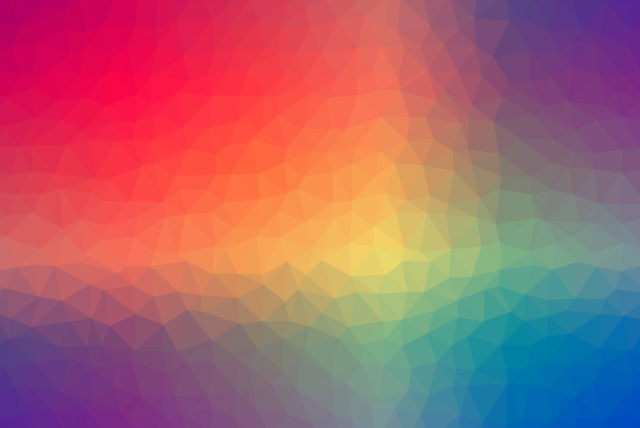
Reproduce this background procedurally as a WebGL 1 fragment shader.

```glsl
precision highp float;
// Low-poly backdrop: a jittered grid of points is split into flat triangles.
// Each triangle takes the mean of one palette read across and read downward
// at its centroid, giving red, gold and blue along the falling diagonal.

uniform vec2 u_resolution;

#define ROWS 17.5
#define JITTER 0.74
#define MAGENTA vec3(0.66, 0.00, 0.40)
#define CRIMSON vec3(0.99, 0.02, 0.28)
#define ORANGE vec3(1.00, 0.42, 0.24)
#define GOLD vec3(0.95, 0.86, 0.42)
#define TEAL vec3(0.00, 0.53, 0.63)
#define BLUE vec3(0.00, 0.28, 0.76)

vec2 hash2(vec2 p) {
  vec3 q = fract(p.xyx * vec3(0.1031, 0.1030, 0.0973));
  q += dot(q, q.yzx + 33.33);
  return fract((q.xx + q.yz) * q.zy);
}

// Six evenly spaced stops
vec3 palette(float t) {
  float s = clamp(t, 0.0, 1.0) * 5.0;
  vec3 c = mix(MAGENTA, CRIMSON, clamp(s, 0.0, 1.0));
  c = mix(c, ORANGE, clamp(s - 1.0, 0.0, 1.0));
  c = mix(c, GOLD, clamp(s - 2.0, 0.0, 1.0));
  c = mix(c, TEAL, clamp(s - 3.0, 0.0, 1.0));
  return mix(c, BLUE, clamp(s - 4.0, 0.0, 1.0));
}

// Mesh point of a grid cell, in cell units
vec2 meshPoint(vec2 cell) {
  return cell + 0.5 + JITTER * (hash2(cell + 40.0) - 0.5);
}

float cross2(vec2 a, vec2 b) {
  return a.x * b.y - a.y * b.x;
}

// Signed distance to the left side of the line a-b
float edgeSide(vec2 p, vec2 a, vec2 b) {
  return cross2(normalize(b - a), p - a);
}

// Colour times coverage in rgb, coverage in a; corners run counterclockwise
vec4 facet(vec2 p, vec2 a, vec2 b, vec2 c, float pixel, vec2 gridSize) {
  float inside = min(edgeSide(p, a, b), min(edgeSide(p, b, c), edgeSide(p, c, a)));
  float coverage = clamp(0.5 + inside / pixel, 0.0, 1.0);
  vec2 centroid = (a + b + c) / (3.0 * gridSize);
  vec3 colour = 0.5 * (palette(centroid.x) + palette(1.0 - centroid.y));
  return vec4(colour, 1.0) * coverage;
}

void main() {
  float pixel = ROWS / u_resolution.y;
  vec2 gridSize = u_resolution * pixel;
  vec2 p = gl_FragCoord.xy * pixel;
  vec2 base = floor(p - 0.5);
  vec4 sum = vec4(0.0);

  for (int j = -1; j <= 1; j++) {
    for (int i = -1; i <= 1; i++) {
      vec2 cell = base + vec2(float(i), float(j));
      vec2 a = meshPoint(cell);
      vec2 b = meshPoint(cell + vec2(1.0, 0.0));
      vec2 c = meshPoint(cell + vec2(1.0, 1.0));
      vec2 d = meshPoint(cell + vec2(0.0, 1.0));

      // Delaunay test: cut b-d when the angles at b and d exceed a half turn
      float angleSine = cross2(c - b, a - b) * dot(a - d, c - d)
                      + dot(c - b, a - b) * cross2(a - d, c - d);
      if (angleSine < 0.0) {
        sum += facet(p, a, b, d, pixel, gridSize);
        sum += facet(p, b, c, d, pixel, gridSize);
      } else {
        sum += facet(p, a, b, c, pixel, gridSize);
        sum += facet(p, a, c, d, pixel, gridSize);
      }
    }
  }
  gl_FragColor = vec4(sum.rgb / max(sum.a, 0.001), 1.0);
}
```
